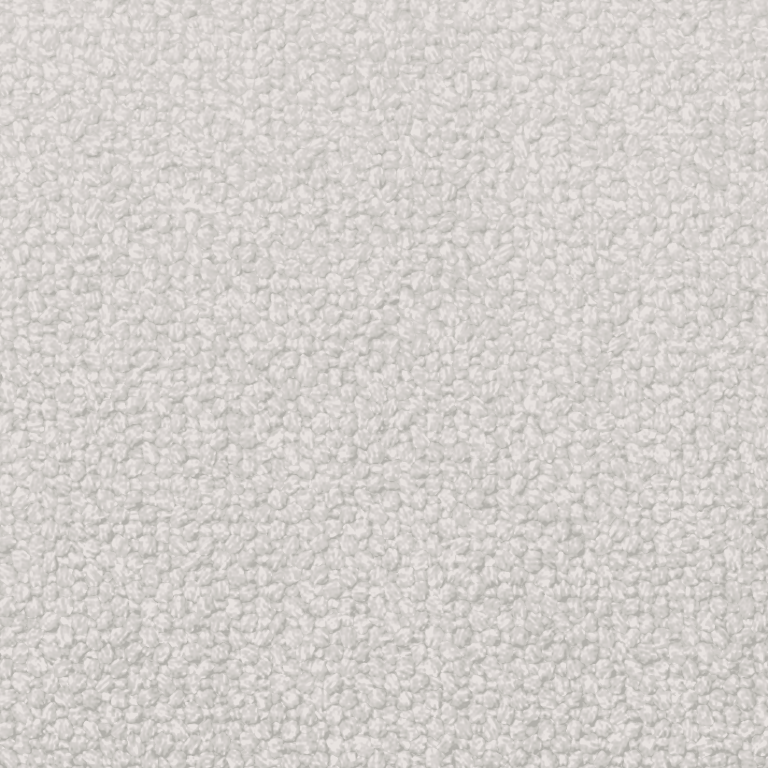
Write a Shadertoy shader that draws this texture.

```glsl
#define YARNS vec2(54.0, 50.0)
#define WARP_SIZE vec2(0.74, 0.76)
#define WEFT_SIZE vec2(0.72, 0.42)
#define JITTER 0.22
#define RELIEF 0.78
#define FIBRE 1.05
#define GLINT 0.55
#define SHADOW vec3(0.70, 0.69, 0.67)
#define MIDTONE vec3(0.79, 0.78, 0.76)
#define CLOTH vec3(0.84, 0.82, 0.81)
#define SHEEN vec3(0.91, 0.89, 0.88)

vec2 hash2(vec2 p) {
    vec3 q = fract(p.xyx * vec3(0.1031, 0.1030, 0.0973));
    q += dot(q, q.yzx + 33.33);
    return fract((q.xx + q.yz) * q.zy);
}

float noise(vec2 p) {
    vec2 i = floor(p), f = fract(p);
    f = f * f * (3.0 - 2.0 * f);
    float low = mix(hash2(i).x, hash2(i + vec2(1, 0)).x, f.x);
    float high = mix(hash2(i + vec2(0, 1)).x, hash2(i + vec2(1, 1)).x, f.x);
    return mix(low, high, f.y);
}

// Plain weave of soft puffs: height, random value, 1 on weft yarns
vec3 weave(vec2 p) {
    vec3 top = vec3(0.3, 0.5, 0.0);
    vec2 cell = floor(p);
    for (int y = -1; y <= 1; y++)
    for (int x = -1; x <= 1; x++) {
        vec2 id = cell + vec2(x, y);
        vec2 rnd = hash2(id + 70.0);
        float weft = mod(id.x + id.y, 2.0);
        vec2 size = mix(WARP_SIZE, WEFT_SIZE, weft) * (0.88 + 0.24 * rnd.yx);
        vec2 d = p - id - 0.5 - (rnd - 0.5) * JITTER;
        d.x += d.y * (rnd.x - 0.5) * 0.7;
        d /= size;
        float height = sqrt(max(1.0 - dot(d, d), 0.0)) * mix(1.0, 0.72, weft);
        if (height > top.x) top = vec3(height, rnd.x, weft);
    }
    return top;
}

// Short fibres, lying in a different direction on each puff
float fibres(vec2 p, float seed) {
    float angle = seed * 6.2832;
    vec2 along = vec2(cos(angle), sin(angle));
    vec2 q = vec2(dot(p, along), dot(p, vec2(-along.y, along.x)));
    return 0.55 * noise(q * vec2(2.6, 6.0) + 290.0) + 0.45 * noise(p * 5.5 + 40.0);
}

vec3 ramp(float tone) {
    float t = clamp(tone, 0.0, 1.0) * 3.0;
    vec3 c = mix(SHADOW, MIDTONE, min(t, 1.0));
    c = mix(c, CLOTH, clamp(t - 1.0, 0.0, 1.0));
    return mix(c, SHEEN, clamp(t - 2.0, 0.0, 1.0));
}

vec3 fabric(vec2 uv) {
    // Uneven yarn spacing, with ragged puff outlines
    vec2 p = uv * YARNS;
    p += 0.2 * (vec2(noise(p * 0.35 + 11.0), noise(p * 0.35 + 57.0)) - 0.5);
    vec2 q = p + 0.24 * (vec2(noise(p * 3.0 + 31.0), noise(p * 3.0 + 83.0)) - 0.5);

    // Side light, crevices and fibre detail
    vec3 yarn = weave(q);
    float slope = yarn.x - weave(q + vec2(-0.13, 0.11)).x;
    float strand = fibres(p, yarn.y);
    float detail = RELIEF * slope + 0.50 * (yarn.x - 0.74);
    detail += FIBRE * (strand - 0.5) + 0.08 * (yarn.y - 0.5);
    detail += GLINT * smoothstep(0.62, 0.85, strand) * yarn.x;

    // Thin bright weft crests
    detail += 0.22 * yarn.z * smoothstep(0.62, 0.71, yarn.x);

    // Broad shading and faint lengthwise streaks
    float light = 0.62 + 0.16 * (uv.y - 0.5) - 0.05 * (uv.x - 0.5);
    light += 0.08 * (noise(vec2(uv.x * 13.0, uv.y * 1.5) + 5.0) - 0.5);
    light += 0.05 * (noise(uv * 4.0 + 23.0) - 0.5);
    return ramp(light + detail * mix(1.25, 0.85, uv.y));
}

void mainImage(out vec4 fragColor, in vec2 fragCoord) {
    // Four samples per pixel smooth the edges
    vec3 sum = vec3(0.0);
    for (int k = 0; k < 4; k++) {
        vec2 offset = vec2(k % 2, k / 2) * 0.5 - 0.25;
        sum += fabric((fragCoord + offset) / iResolution.xy);
    }
    fragColor = vec4(sum / 4.0, 1.0);
}
```
